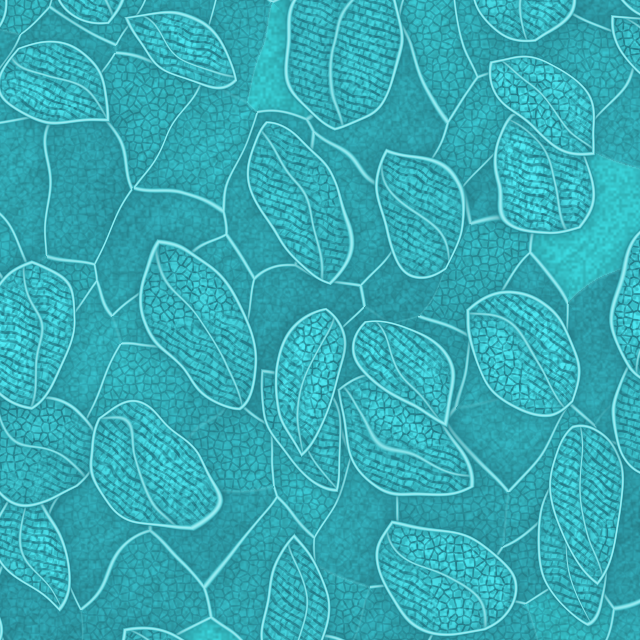
Write a Shadertoy shader that draws this pattern.

```glsl
// Overlapping turquoise leaves with pale veins and a woven net texture.
const vec3 SHADE  = vec3(0.13, 0.46, 0.51);
const vec3 DEEP   = vec3(0.16, 0.55, 0.60);
const vec3 MID    = vec3(0.20, 0.68, 0.72);
const vec3 WASH   = vec3(0.21, 0.77, 0.79);
const vec3 BRIGHT = vec3(0.23, 0.77, 0.81);
const vec3 GLINT  = vec3(0.32, 0.94, 0.98);
const vec3 VEIN   = vec3(0.63, 0.94, 0.96);
const float LEAF_GRID   = 5.2;                // leaves per canvas side
const vec2  PATCH_GRID  = vec2(8.2, 5.6);     // background patches per side
const float NET_GRID    = 80.0;               // fine meshes per side
const float WEAVE_GRID  = 84.0;               // woven rows per side
const float GRAIN_GRID  = 230.0;              // fibre specks per side
const float VEIN_WIDTH  = 0.0025;             // half width of the pale lines
const float SHADOW_SIZE = 0.008;
const float LEAN        = -0.45;              // common tilt of leaves and weave

vec2 hash2(vec2 p) {
    vec3 q = fract(p.xyx * vec3(0.1031, 0.1030, 0.0973));
    q += dot(q, q.yzx + 33.33);
    return fract((q.xx + q.yz) * q.zy);
}

float noise(vec2 p) {
    vec2 i = floor(p), f = fract(p);
    f = f * f * (3.0 - 2.0 * f);
    float low  = mix(hash2(i).x, hash2(i + vec2(1, 0)).x, f.x);
    float high = mix(hash2(i + vec2(0, 1)).x, hash2(i + vec2(1, 1)).x, f.x);
    return mix(low, high, f.y);
}

vec2 rotate(vec2 p, float a) {
    float c = cos(a), s = sin(a);
    return vec2(c * p.x + s * p.y, c * p.y - s * p.x);
}

vec2 warp(vec2 p) {
    vec2 wide = vec2(noise(p * 5.0), noise(p * 5.0 + 37.0)) - 0.5;
    vec2 fine = vec2(noise(p * 14.0 + 11.0), noise(p * 14.0 + 71.0)) - 0.5;
    return p + 0.08 * wide + 0.022 * fine;
}

// x: distance to the cell edge, y: hash of the cell, z: hash of the edge
vec3 cells(vec2 p) {
    vec2 base = floor(p), nearId = base, nearVec = vec2(9.0);
    for (int k = 0; k < 9; k++) {
        vec2 id = base + vec2(k % 3 - 1, k / 3 - 1);
        vec2 v = id + 0.1 + 0.8 * hash2(id) - p;
        if (dot(v, v) < dot(nearVec, nearVec)) { nearVec = v; nearId = id; }
    }
    float edge = 9.0, edgeHash = 0.0;
    for (int k = 0; k < 25; k++) {
        vec2 id = nearId + vec2(k % 5 - 2, k / 5 - 2);
        if (id == nearId) continue;
        vec2 v = id + 0.1 + 0.8 * hash2(id) - p;
        float d = dot(0.5 * (nearVec + v), normalize(v - nearVec));
        if (d < edge) { edge = d; edgeHash = hash2(nearId + id + 5.0).y; }
    }
    return vec3(edge, hash2(nearId + 19.0).x, edgeHash);
}

// Two arcs per half: a long pointed tip above, a blunt base below
float leafDistance(vec2 q, float width, float tip, float base) {
    float h = q.y > 0.0 ? tip : base;
    float r = (width * width + h * h) / (2.0 * width);
    return length(vec2(abs(q.x) + r - width, q.y)) - r;
}

float stroke(float d, float halfWidth) {
    float px = 1.0 / iResolution.y;
    return 1.0 - smoothstep(halfWidth - px, halfWidth + px, abs(d));
}

// Raised line: dark hollow beside it, cyan flanks, pale core
vec3 drawVein(vec3 col, float d, float halfWidth, float strength) {
    col = mix(col, SHADE, 0.6 * strength * exp(-abs(d) / SHADOW_SIZE));
    col = mix(col, BRIGHT, strength * stroke(d, halfWidth));
    return mix(col, VEIN, strength * stroke(d, 0.62 * halfWidth));
}

float weave(vec2 p, float angle) {
    vec2 q = rotate(p, angle) * WEAVE_GRID;
    q += 0.8 * vec2(noise(p * 40.0), noise(p * 40.0 + 53.0));
    q.x += 0.5 * mod(floor(q.y), 2.0);
    vec2 f = abs(fract(q) - 0.5);
    return max(smoothstep(0.24, 0.42, f.y), 0.6 * smoothstep(0.3, 0.46, f.x));
}

void mainImage(out vec4 fragColor, in vec2 fragCoord) {
    vec2 p = fragCoord / iResolution.y;
    vec2 w = warp(p);
    float grain = noise(p * GRAIN_GRID);
    float cloud = noise(p * 6.0 + 8.0);
    float streak = noise(rotate(p, 0.7) * vec2(12.0, 120.0));
    float net = 1.0 - smoothstep(0.03, 0.18, cells(p * NET_GRID).x);

    // Background patches: dim tones, a few smooth washes, a faint net
    vec3 patchCell = cells(rotate(w, LEAN) * PATCH_GRID);
    float tone = patchCell.y, edge = patchCell.x / dot(PATCH_GRID, vec2(0.5));
    float washed = smoothstep(0.9, 0.93, tone);
    vec3 col = mix(DEEP, MID, 0.1 + 0.85 * tone + 0.75 * cloud);
    col = mix(col, WASH, washed * 0.85);
    col = mix(col, SHADE, net * (0.15 + 0.5 * tone) * (1.0 - washed));
    col *= 0.86 + 0.1 * streak + 0.2 * grain;
    col = drawVein(col, edge, VEIN_WIDTH, patchCell.z < 0.25 ? 0.15 : 0.9);

    // Leaves, painted over each other in grid order
    vec2 home = floor(w * LEAF_GRID);
    for (int k = 0; k < 9; k++) {
        vec2 id = home + vec2(k % 3 - 1, k / 3 - 1);
        vec2 place = hash2(id + 3.0), size = hash2(id + 47.0), kind = hash2(id + 91.0);
        if (kind.x < 0.06) continue;
        vec2 q = w - (id + 0.5 + 0.6 * (place - 0.5)) / LEAF_GRID;
        q = rotate(q, -LEAN + 1.3 * (size.x - 0.5));
        if (kind.y > 0.65) q = -q;
        float d = leafDistance(q, mix(0.052, 0.080, size.y), mix(0.11, 0.15, place.x), 0.095);
        if (d > 0.06) continue;

        float side = q.x - 0.016 * sin(q.y * 24.0 + 6.0 * place.y);
        float rows = weave(p, LEAN + 0.5 * (place.y - 0.5));
        float mesh = mix(rows, net, smoothstep(0.5, 0.7, noise(p * 8.0 + kind * 9.0)));
        float light = mix(0.5, 1.1, kind.x) * (side > 0.0 ? 1.0 : 0.88);
        vec3 skin = mix(MID, mix(BRIGHT, GLINT, smoothstep(0.25, 0.8, grain)), light);
        skin = mix(skin, SHADE, mesh * (0.35 + 0.65 * (1.0 - grain)));
        skin = drawVein(skin, side, 0.85 * VEIN_WIDTH, 0.85);

        col = mix(col, SHADE, 0.6 * exp(-max(d, 0.0) / SHADOW_SIZE));
        col = mix(col, skin, stroke(max(d, 0.0), 0.0012));
        col = drawVein(col, d, VEIN_WIDTH, d < 0.0 ? 0.95 : stroke(d, 1.5 * VEIN_WIDTH) * 0.95);
    }
    fragColor = vec4(col, 1.0);
}
```
